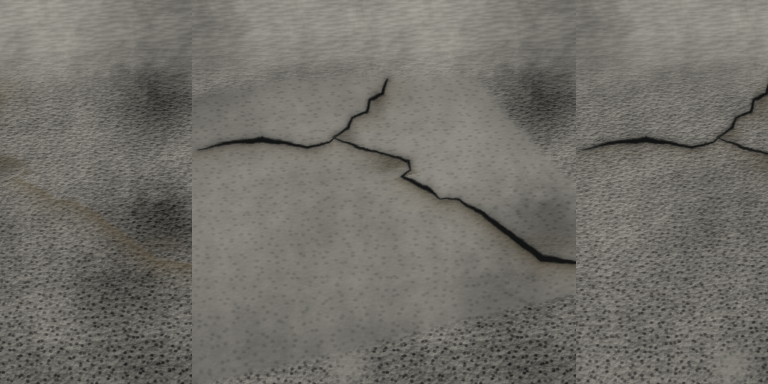
Write a Shadertoy shader that draws this texture.

```glsl
// Crack paths: x, y, half width of the opening
const vec3[7] WEST = vec3[7](
    vec3(.516, .609, .000), vec3(.586, .627, .003), vec3(.682, .636, .007), vec3(.742, .628, .004),
    vec3(.800, .615, .003), vec3(.857, .629, .002), vec3(.875, .645, .001));
const vec3[7] NORTH = vec3[7](
    vec3(.867, .643, .001), vec3(.906, .667, .003), vec3(.917, .693, .002), vec3(.956, .708, .003),
    vec3(.964, .740, .003), vec3(.997, .758, .004), vec3(1.008, .792, .002));
const vec3[7] MIDDLE = vec3[7](
    vec3(.872, .640, .001), vec3(.938, .615, .003), vec3(1.000, .600, .002), vec3(1.063, .580, .003),
    vec3(1.069, .558, .001), vec3(1.048, .540, .003), vec3(1.115, .507, .005));
const vec3[7] EAST = vec3[7](
    vec3(1.115, .507, .005), vec3(1.146, .483, .001), vec3(1.196, .479, .002), vec3(1.256, .443, .005),
    vec3(1.328, .390, .007), vec3(1.410, .328, .008), vec3(1.500, .316, .004));

vec2 hash2(vec2 cell) {
    vec2 k = vec2(dot(cell, vec2(127.1, 311.7)), dot(cell, vec2(269.5, 183.3)));
    return fract(sin(k) * 43758.5);
}

// Distance to the nearest scattered point
float cellular(vec2 p) {
    vec2 cell = floor(p), local = fract(p);
    float nearest = 2.0;
    for (int j = -1; j <= 1; j++)
        for (int i = -1; i <= 1; i++) {
            vec2 o = vec2(i, j);
            nearest = min(nearest, length(o + hash2(cell + o) - local));
        }
    return nearest;
}

// Cellular relief lit from above
float relief(vec2 p) {
    return cellular(p + vec2(.12, -.3)) - cellular(p);
}

float layeredSines(vec2 p) {
    float sum = 0.0, amplitude = .5;
    for (int i = 0; i < 6; i++) {
        p = mat2(.8, .6, -.6, .8) * p * 1.65 + .7 * sin(p.yx + float(i) * 1.3);
        sum += amplitude * sin(p.x) * cos(p.y);
        amplitude *= .68;
    }
    return sum;
}

float blob(vec2 p, vec2 center, vec2 radius) {
    vec2 d = (p - center) / radius;
    return exp(-dot(d, d));
}

// Signed distance, positive on the right of a to b
float rightOf(vec2 p, vec2 a, vec2 b) {
    vec2 d = normalize(b - a);
    return dot(p - a, vec2(d.y, -d.x));
}

// Edge distance and vertical offset from the nearest segment
vec2 crack(vec2 p, vec3[7] path) {
    vec2 best = vec2(9.0, 0.0);
    for (int i = 0; i < 6; i++) {
        vec2 a = path[i].xy, ab = path[i + 1].xy - a;
        float t = clamp(dot(p - a, ab) / dot(ab, ab), 0.0, 1.0);
        vec2 off = p - a - ab * t;
        float d = length(off) - mix(path[i].z, path[i + 1].z, t);
        if (d < best.x) best = vec2(d, off.y);
    }
    return best;
}

vec2 nearer(vec2 a, vec2 b) {
    return a.x < b.x ? a : b;
}

void mainImage(out vec4 fragColor, in vec2 fragCoord) {
    vec2 uv = fragCoord / iResolution.y;
    float aa = 1.3 / iResolution.y;
    vec2 p = vec2(fract(uv.x - .5) + .5, uv.y);
    float clouds = layeredSines(p * 5.0);
    float fine = layeredSines(p * 32.0 + 7.0);

    // Rough ground, with grain flattening into the distance
    vec2 grain = vec2(p.x * 62.0, 66.0 * p.y * (1.0 + .7 * p.y));
    float far = smoothstep(.68, .92, p.y);
    float bumps = mix(relief(grain) + .6 * relief(grain * 1.9), .55 * relief(p * vec2(28, 95)), far);
    float pits = smoothstep(.36, .08, cellular(grain * .8 + 5.0)) * (1.0 - far);
    float rough = .435 + .06 * clouds + .035 * fine + .16 * bumps;
    rough -= pits * mix(.17, .07, smoothstep(.0, .6, p.y));
    rough += .10 * blob(p, vec2(1.0, .95), vec2(.42, .16)) + .03 * far;

    // Smooth slab with soft borders
    float inset = min(rightOf(p, vec2(.5, .755), vec2(.78, .805)), .803 - p.y);
    inset = min(inset, rightOf(p, vec2(1.24, .80), vec2(1.5, .52)));
    inset = min(inset, rightOf(p, vec2(1.5, .225), vec2(.88, .075)));
    float center = step(.5, uv.x) * step(uv.x, 1.5);
    float slab = center * smoothstep(-.012, .022, inset + .008 * fine);
    float flecks = smoothstep(.3, .08, cellular(grain * .55));
    float smoothTone = .475 + .04 * clouds + .022 * fine - .045 * flecks + .025 * bumps;
    smoothTone += .04 * blob(p, vec2(1.1, .58), vec2(.35, .3));
    smoothTone -= .09 * smoothstep(.75, .5, p.x) * smoothstep(.55, .8, p.y);
    smoothTone -= .07 * smoothstep(.3, .0, p.y);
    float tone = mix(rough, smoothTone, slab);

    // Damp stains and the pale spot
    vec2 warped = p + .025 * vec2(clouds, fine);
    float stain = .15 * blob(warped, vec2(1.40, .74), vec2(.12, .08));
    stain += .19 * blob(warped, vec2(1.43, .43), vec2(.12, .08));
    stain += .13 * blob(warped, vec2(1.30, .25), vec2(.11, .09));
    stain += .08 * blob(warped, vec2(1.5, .97), vec2(.16, .14));
    stain += .08 * blob(warped, vec2(.5, .97), vec2(.16, .14));
    stain += .09 * blob(warped, vec2(1.25, .03), vec2(.35, .10));
    tone -= stain * mix(1.0, .7, slab);
    tone = mix(tone, .52, .75 * blob(warped, vec2(.91, .045), vec2(.045, .05)));
    vec3 color = tone * vec3(1.02, 1.0, .945);

    // Broken earth beneath the openings
    vec2 q = p + .0025 * vec2(fine, layeredSines(p * 45.0));
    vec2 eastern = nearer(crack(q, MIDDLE), crack(q, EAST));
    vec2 opening = nearer(eastern, nearer(crack(q, WEST), crack(q, NORTH)));
    float below = smoothstep(.006, -.012, opening.y);
    float earth = below * exp(-max(opening.x, 0.0) * 48.0);
    earth *= mix(.35, .75, smoothstep(.85, 1.1, p.x));
    color = mix(color, vec3(.36, .32, .25) + .07 * bumps, earth);
    float chips = blob(q, vec2(1.015, .572), vec2(.045, .024));
    chips += .7 * blob(q, vec2(.90, .642), vec2(.03, .014));
    chips += .7 * blob(q, vec2(.982, .735), vec2(.016, .035));
    chips += .8 * blob(q, vec2(1.43, .365), vec2(.07, .028));
    color = mix(color, vec3(.31, .295, .255) + .10 * bumps, min(chips, 1.0) * .65);

    // Dark openings and their contact shade
    float open = step(.5, uv.x);
    color *= 1.0 - open * .3 * exp(-max(opening.x, 0.0) * 130.0);
    color = mix(color, vec3(.055, .06, .06), open * .94 * smoothstep(aa, -aa, opening.x));
    fragColor = vec4(clamp(color, 0.0, 1.0), 1.0);
}
```
